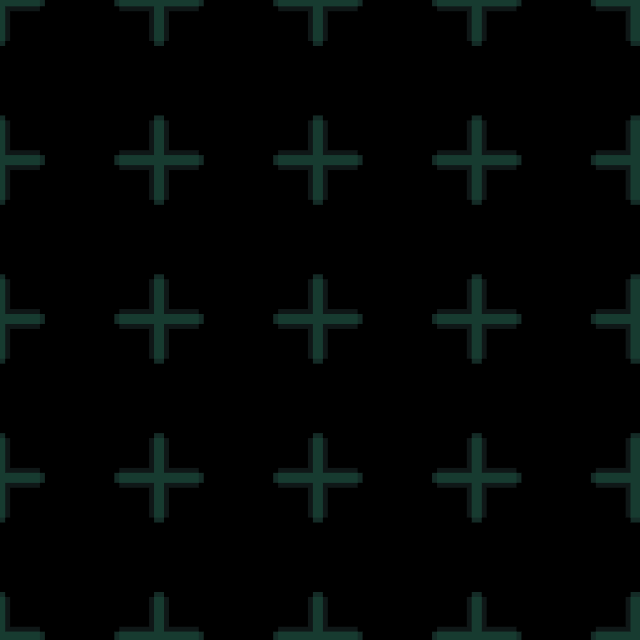
Reproduce this pattern procedurally as a Shadertoy shader.

```glsl
#define PITCH 0.2482               // spacing of the crosses, in canvas heights
#define ORIGIN vec2(0.0003, 0.002) // first cross, from the top left corner
#define UNITS 32.0                 // drawing units per repeat
#define ARM 8.0                    // half length of the core bars
#define CORE 1.0                   // half width of the core bars
#define FRINGE 1.0                 // width of the dim border
#define BACKGROUND vec3(0.0)
#define CORE_COLOR vec3(0.09, 0.23, 0.19)
#define SIDE_COLOR vec3(0.06, 0.09, 0.09)
#define TIP_COLOR vec3(0.08, 0.17, 0.15)

// Signed distance to a square-cornered box, in the first quadrant
float boxDistance(vec2 p, vec2 halfSize) {
    vec2 d = p - halfSize;
    return max(d.x, d.y);
}

// Antialiased coverage of two crossed bars
float crossCoverage(vec2 p, float halfLength, float halfWidth, float pixel) {
    vec2 bar = vec2(halfLength, halfWidth);
    float d = min(boxDistance(p, bar), boxDistance(p, bar.yx));
    return clamp(0.5 - d / pixel, 0.0, 1.0);
}

void mainImage(out vec4 fragColor, in vec2 fragCoord) {
    // Canvas position, measured down from the top left corner
    vec2 position = vec2(fragCoord.x, iResolution.y - fragCoord.y) / iResolution.y;

    // Repeat the cell and fold it into one quadrant
    vec2 cell = (position - ORIGIN) / PITCH;
    vec2 p = abs(fract(cell + 0.5) - 0.5) * UNITS;
    float pixel = UNITS / (PITCH * iResolution.y);

    // Layer the side borders, the tips and the bright core
    vec3 color = BACKGROUND;
    color = mix(color, SIDE_COLOR, crossCoverage(p, ARM, CORE + FRINGE, pixel));
    color = mix(color, TIP_COLOR, crossCoverage(p, ARM + FRINGE, CORE, pixel));
    color = mix(color, CORE_COLOR, crossCoverage(p, ARM, CORE, pixel));

    fragColor = vec4(color, 1.0);
}
```
